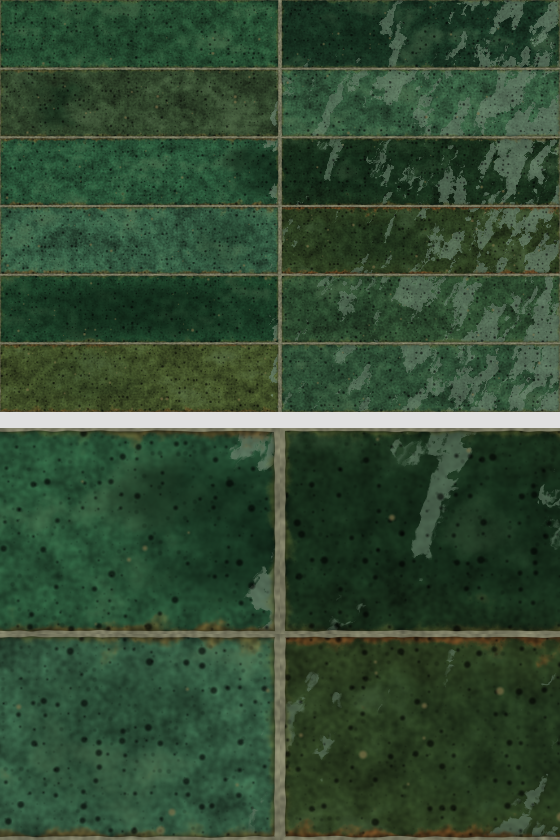
Top, the full canvas; bottom, a detail of the centre.
A WebGL 2 fragment shader for this texture:

```glsl
#version 300 es
precision highp float;
// Stacked glazed wall tiles: mottled greens, worn rims, pinholes and broken glossy reflections.

uniform vec2 u_resolution;
out vec4 outColor;

const vec2 COUNTS = vec2(2.0, 6.0);            // tiles across and down
const vec2 GROUT_HALF = vec2(0.0043, 0.0026);  // half widths of upright and level joints
const float OUTER_JOINT = 0.25;                // share of the joint seen at the canvas border
const float STREAK_LEAN = 0.42;
const vec2 STREAK_SCALE = vec2(18.0, 8.5);
const vec3 GROUT = vec3(0.47, 0.47, 0.38);
const vec3 DEEP = vec3(0.06, 0.15, 0.09);
const vec3 HAZE = vec3(0.31, 0.39, 0.28);
const vec3 SHEEN = vec3(0.38, 0.47, 0.39);
const vec3 OLIVE = vec3(0.40, 0.42, 0.20);
const vec3 RUST = vec3(0.40, 0.25, 0.12);
const vec3 FLECK = vec3(0.52, 0.46, 0.30);

// Per tile traits, left then right, from the bottom row up
const vec3 GLAZES[12] = vec3[12](
  vec3(0.26, 0.32, 0.16), vec3(0.18, 0.31, 0.21),
  vec3(0.12, 0.27, 0.17), vec3(0.18, 0.30, 0.19),
  vec3(0.21, 0.37, 0.27), vec3(0.18, 0.25, 0.13),
  vec3(0.16, 0.33, 0.22), vec3(0.10, 0.19, 0.11),
  vec3(0.19, 0.27, 0.17), vec3(0.21, 0.36, 0.25),
  vec3(0.15, 0.31, 0.20), vec3(0.10, 0.21, 0.14));
// Dark pool: centre along the tile, half width, depth
const vec3 POOLS[12] = vec3[12](
  vec3(0.30, 0.20, 0.20), vec3(0.20, 0.20, 0.10),
  vec3(0.50, 0.45, 0.80), vec3(0.15, 0.20, 0.20),
  vec3(0.80, 0.12, 0.30), vec3(0.35, 0.25, 0.40),
  vec3(0.96, 0.10, 0.75), vec3(0.25, 0.40, 0.45),
  vec3(0.22, 0.08, 0.65), vec3(0.30, 0.20, 0.15),
  vec3(0.40, 0.30, 0.20), vec3(0.25, 0.30, 0.40));
const float RUSTINESS[12] = float[12](
  0.7, 0.15, 0.2, 0.1, 0.6, 1.0, 0.6, 0.3, 0.3, 0.1, 0.1, 0.0);
const float GLOSS_SHIFT[12] = float[12](
  0.0, 0.03, 0.0, 0.0, 0.04, -0.06, 0.04, 0.0, -0.1, 0.05, -0.2, -0.05);

vec2 random2(vec2 cell) {
  uvec2 v = uvec2(ivec2(cell)) * 1664525u + 1013904223u;
  for (int i = 0; i < 2; i++) {
    v.x += v.y * 1664525u;
    v.y += v.x * 1664525u;
    v ^= v >> 16u;
  }
  return vec2(v & 0xffffu) / 65535.0;
}

float corner(vec2 cell, vec2 f, vec2 offset) {
  return dot(random2(cell + offset) * 2.0 - 1.0, f - offset);
}

float gradientNoise(vec2 p) {
  vec2 c = floor(p), f = p - c;
  vec2 u = f * f * f * (f * (f * 6.0 - 15.0) + 10.0);
  float low = mix(corner(c, f, vec2(0, 0)), corner(c, f, vec2(1, 0)), u.x);
  float high = mix(corner(c, f, vec2(0, 1)), corner(c, f, vec2(1, 1)), u.x);
  return 2.0 * mix(low, high, u.y);
}

float fbm(vec2 p) {
  float sum = 0.0, amp = 0.5;
  for (int i = 0; i < 5; i++) {
    sum += amp * gradientNoise(p);
    p = mat2(1.6, 1.2, -1.2, 1.6) * p + 17.3;
    amp *= 0.5;
  }
  return sum;
}

// Scattered round specks, at most one per cell
float specks(vec2 p, float cells, float chance) {
  vec2 g = p * cells, c = floor(g), trait = random2(c + 77.0);
  float radius = mix(0.05, 0.28, trait.y * trait.y);
  float soft = 0.1 + 0.5 * cells / u_resolution.y;
  float d = length(g - c - 0.3 - 0.4 * random2(c));
  return step(trait.x, chance) * (1.0 - smoothstep(radius - soft, radius + soft, d));
}

void main() {
  // Tile grid, in units of canvas height
  float pixel = 1.0 / u_resolution.y;
  vec2 p = gl_FragCoord.xy * pixel;
  vec2 size = vec2(u_resolution.x * pixel, 1.0) / COUNTS;
  vec2 grid = p / size, cell = min(floor(grid), COUNTS - 1.0), local = grid - cell;
  int id = int(cell.y * COUNTS.x + cell.x);
  vec2 q = p + cell * vec2(7.31, 3.17) + 2.0;

  // Distance to the nearest joint, thinner at the border
  vec2 joint = round(grid), inner = step(0.5, joint) * step(joint + 0.5, COUNTS);
  vec2 away = abs(grid - joint) * size - GROUT_HALF * mix(vec2(OUTER_JOINT), vec2(1.0), inner);
  float edge = min(away.x, away.y) + 0.0007 * gradientNoise(p * 70.0);

  // Glaze body and dark pool
  float cloud = fbm(q * vec2(8.0, 14.0));
  float mottle = fbm(q * 42.0);
  float grain = gradientNoise(q * 185.0);
  vec3 color = GLAZES[id] * (1.0 + 0.4 * cloud + 0.45 * mottle + 0.16 * grain);
  color = mix(color, HAZE, 0.45 * smoothstep(0.0, 0.6, cloud + 0.4 * mottle));
  vec3 pool = POOLS[id];
  float across = (local.x - pool.x + 0.15 * cloud) / pool.y;
  float body = smoothstep(0.0, 0.05, away.y + 0.04 * cloud + 0.02 * mottle);
  color = mix(color, DEEP * (1.0 + 0.4 * mottle), pool.z * exp(-across * across) * body);

  // Reflections: thicken to the right, strongest in the right column
  vec2 streak = vec2(q.x - STREAK_LEAN * q.y, q.y) * STREAK_SCALE;
  float ragged = fbm(streak + 0.5 * vec2(cloud, mottle));
  float level = cell.x < 0.5 ? mix(-0.85, -0.18, smoothstep(0.78, 1.0, local.x))
                             : mix(-0.34, 0.08, local.x);
  float gloss = smoothstep(-0.03, 0.06, ragged + level + GLOSS_SHIFT[id]);
  vec3 sheen = SHEEN * (1.0 + 0.12 * cloud + 0.12 * mottle + 0.06 * grain);
  color = mix(color, sheen, gloss * mix(0.6, 0.82, local.x));

  // Worn rims and rust
  float rim = exp(-max(edge, 0.0) / 0.008);
  float wear = smoothstep(0.45, 1.0, rim + 0.9 * mottle + 0.3 * cloud);
  color = mix(color, OLIVE * (1.0 + 0.3 * grain), 0.6 * wear * rim);
  float rustArea = smoothstep(-0.2, 0.35, fbm(q * vec2(6.0, 3.0) + 31.0) + 0.3 * RUSTINESS[id]);
  float rust = smoothstep(0.4, 0.9, exp(-max(away.y, 0.0) / 0.009) + 0.8 * mottle);
  color = mix(color, RUST * (1.0 + 0.4 * grain), 0.85 * RUSTINESS[id] * rustArea * rust);

  // Pinholes and pale flecks
  color *= 1.0 - 0.6 * specks(q, 95.0, 0.3) - 0.2 * specks(q + 5.0, 150.0, 0.3);
  color = mix(color, FLECK, 0.6 * specks(q + 11.0, 80.0, 0.03));

  // Shaded lip and grout
  color *= 1.0 - 0.4 * exp(-max(edge, 0.0) / 0.0022);
  vec3 grout = GROUT * (1.0 + 0.15 * grain + 0.25 * fbm(p * 30.0));
  color = mix(grout, color, smoothstep(-0.7 * pixel, 0.7 * pixel, edge));
  outColor = vec4(clamp(color, 0.0, 1.0), 1.0);
}
```
